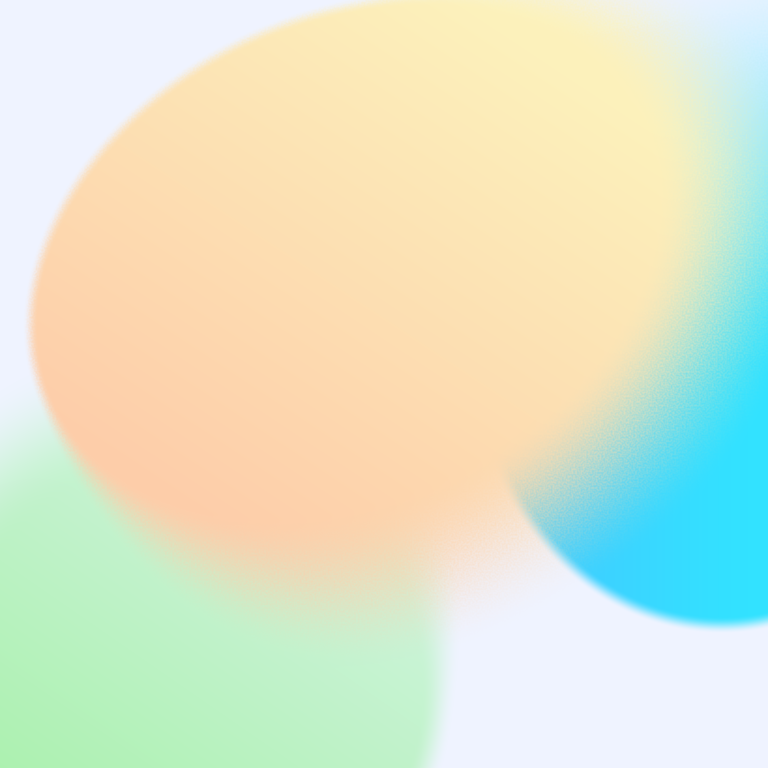
Give the GLSL for this background, as a WebGL 2 fragment shader.

```glsl
#version 300 es
precision highp float;

uniform vec2 u_resolution;
out vec4 outColor;

// Colours
const vec3 PAPER = vec3(0.937, 0.953, 1.0);
const vec3 PEACH = vec3(0.992, 0.805, 0.664);
const vec3 CREAM = vec3(0.988, 0.947, 0.735);
const vec3 SKY = vec3(0.240, 0.815, 1.0);
const vec3 CYAN = vec3(0.196, 0.886, 1.0);
const vec3 LEAF = vec3(0.675, 0.945, 0.690);
const vec3 MINT = vec3(0.795, 0.953, 0.845);

// Warm ellipse
const vec2 WARM_CENTER = vec2(0.452, 0.659);
const vec2 WARM_RADII = vec2(0.427, 0.311);
const float WARM_TILT = 0.4625;
const vec2 WARM_BLUR_DIR = vec2(0.819, -0.574);
const vec2 WARM_BLUR = vec2(0.016, 0.215);
const vec2 WARM_AXIS = vec2(0.55, 0.83);

// Blue bowl, open at the top
const vec2 BLUE_CENTER = vec2(0.940, 0.570);
const vec2 BLUE_RADII = vec2(0.3255, 0.384);
const float BLUE_EDGE = 0.011;
const vec2 BLUE_FADE = vec2(0.505, 1.078);
const float BLUE_FADE_SLOPE = 0.3;

// Green disc
const vec2 GREEN_CENTER = vec2(0.247, 0.102);
const vec2 GREEN_RADII = vec2(0.306);
const vec2 GREEN_BLUR_DIR = vec2(-0.423, 0.906);
const vec2 GREEN_BLUR = vec2(0.040, 0.165);

// Grain
const float GRAIN_SCALE = 410.0;
const float GRAIN_AMOUNT = 0.22;

vec2 hashGradient(vec2 cell) {
    vec3 h = fract(cell.xyx * vec3(0.1031, 0.1030, 0.0973));
    h += dot(h, h.yzx + 33.33);
    float angle = 6.28319 * fract((h.x + h.y) * h.z);
    return vec2(cos(angle), sin(angle));
}

float gradientNoise(vec2 p) {
    vec2 cell = floor(p);
    vec2 f = fract(p);
    vec2 s = f * f * (3.0 - 2.0 * f);
    float a = dot(hashGradient(cell), f);
    float b = dot(hashGradient(cell + vec2(1, 0)), f - vec2(1, 0));
    float c = dot(hashGradient(cell + vec2(0, 1)), f - vec2(0, 1));
    float d = dot(hashGradient(cell + vec2(1, 1)), f - vec2(1, 1));
    return mix(mix(a, b, s.x), mix(c, d, s.x), s.y);
}

vec2 rotate(vec2 p, float angle) {
    float c = cos(angle), s = sin(angle);
    return vec2(c * p.x + s * p.y, c * p.y - s * p.x);
}

// Approximate signed distance to an ellipse
float ellipseDistance(vec2 p, vec2 radii) {
    float k = length(p / radii);
    return k * (k - 1.0) / max(length(p / (radii * radii)), 0.0001);
}

// Coverage whose outer blur widens towards blurDir
float softCoverage(float dist, vec2 p, vec2 blurDir, vec2 blur) {
    float facing = dot(p / max(length(p), 0.0001), blurDir);
    float width = mix(blur.x, blur.y, smoothstep(-0.55, 0.8, facing));
    return 1.0 - smoothstep(-0.004, width, dist);
}

void main() {
    vec2 uv = gl_FragCoord.xy / u_resolution;
    float grain = gradientNoise(uv * GRAIN_SCALE) * GRAIN_AMOUNT;
    vec3 color = PAPER;

    // Green disc
    vec2 p = uv - GREEN_CENTER;
    float cover = softCoverage(ellipseDistance(p, GREEN_RADII), p, GREEN_BLUR_DIR, GREEN_BLUR);
    float shade = clamp(dot(uv, vec2(0.9, 1.3)), 0.0, 0.75) / 0.75;
    color = mix(color, mix(LEAF, MINT, shade), cover);

    // Blue bowl, fading upwards
    p = uv - BLUE_CENTER;
    float bowl = ellipseDistance(vec2(p.x, min(p.y, 0.0)), BLUE_RADII);
    float fadeHeight = uv.y - BLUE_FADE_SLOPE * p.x;
    cover = 1.0 - smoothstep(-BLUE_EDGE, BLUE_EDGE, bowl);
    float fade = 1.0 - smoothstep(BLUE_FADE.x, BLUE_FADE.y, fadeHeight);
    fade = clamp(fade + grain * fade * (1.0 - fade), 0.0, 1.0);
    color = mix(color, mix(SKY, CYAN, smoothstep(0.72, 1.0, uv.x)), cover * fade);

    // Warm ellipse, grainy where it dissolves
    p = uv - WARM_CENTER;
    float dist = ellipseDistance(rotate(p, WARM_TILT), WARM_RADII);
    cover = softCoverage(dist, p, WARM_BLUR_DIR, WARM_BLUR);
    cover = clamp(cover + 4.0 * grain * cover * (1.0 - cover), 0.0, 1.0);
    shade = clamp((dot(uv, WARM_AXIS) - 0.423) / 0.75, 0.0, 1.0);
    color = mix(color, mix(PEACH, CREAM, shade), cover);

    outColor = vec4(color, 1.0);
}
```
